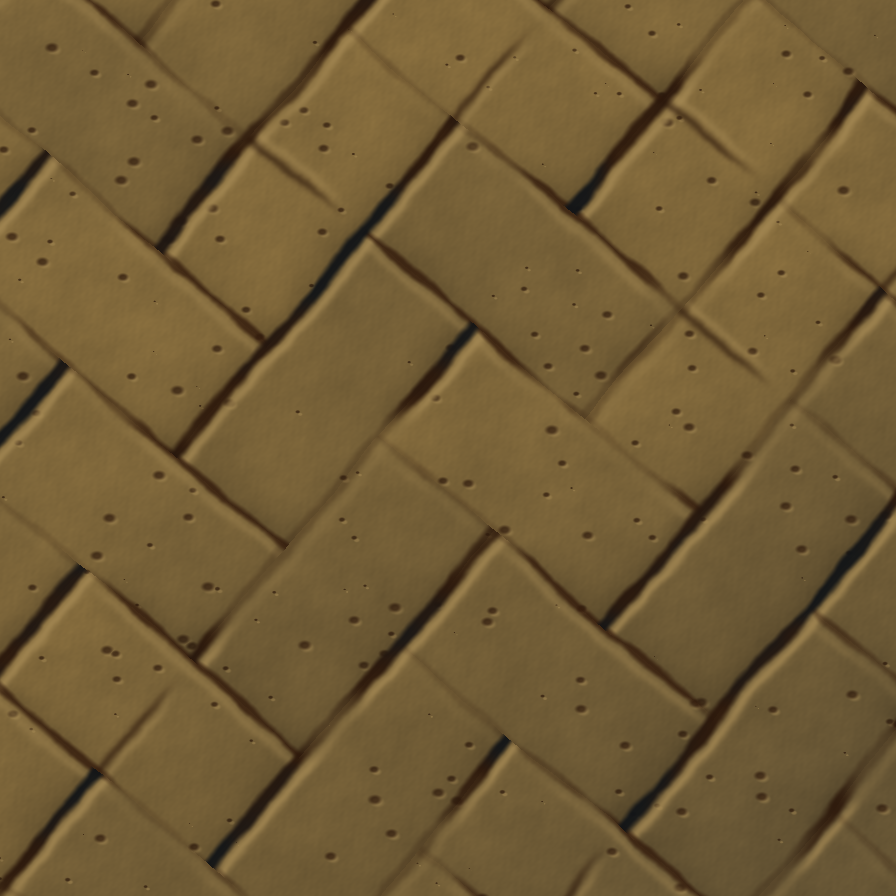
Reproduce this texture procedurally as a WebGL 1 fragment shader.

```glsl
precision highp float;
// Worn tan pavers in a diagonal herringbone, with shadowed joints, lit edges and pits.
uniform vec2 u_resolution;

#define PAVER_WIDTH 0.163
#define TILT -0.698
#define ANCHOR vec2(0.195, 0.492)
#define JOINT 0.036
#define WOBBLE 0.028
#define PIT_SCALE 32.0
#define GRAIN_SCALE 62.0
#define CLAY vec3(0.44, 0.36, 0.21)
#define SAND vec3(0.52, 0.42, 0.235)
#define SLATE vec3(0.35, 0.30, 0.20)
#define EDGE_LIGHT vec3(0.65, 0.54, 0.33)
#define SOIL vec3(0.17, 0.09, 0.04)

float hash(vec2 p) {
  return fract(sin(dot(p, vec2(127.1, 311.7))) * 43758.5);
}

// Layered, folded sines, roughly -1 to 1.
float waves(vec2 p) {
  float sum = 0.0, amp = 0.5;
  for (int i = 0; i < 5; i++) {
    p = mat2(0.8, 0.6, -0.6, 0.8) * p * 1.7 + 1.3;
    sum += amp * sin(p.x + 1.5 * sin(p.y));
    amp *= 0.6;
  }
  return sum;
}

// Cellular pits: only a few cells hold a visible one.
float pits(vec2 p) {
  vec2 cell = floor(p);
  float mask = 0.0;
  for (int y = -1; y <= 1; y++) {
    for (int x = -1; x <= 1; x++) {
      vec2 c = cell + vec2(x, y);
      vec2 center = c + vec2(hash(c), hash(c + 17.3));
      float radius = 0.005 + 0.26 * smoothstep(0.72, 1.0, hash(c + 41.9));
      float d = length((p - center) * vec2(0.85, 1.2));
      mask = max(mask, (1.0 - smoothstep(0.3 * radius, radius, d)) * step(0.02, radius));
    }
  }
  return mask;
}

float ridge(float d, float center, float width) {
  float t = (d - center) / width;
  return exp(-t * t);
}

void main() {
  vec2 p = gl_FragCoord.xy / u_resolution.y;
  float pixel = 1.0 / (u_resolution.y * PAVER_WIDTH);

  // Rotated paver grid with uneven, hand-laid lines
  float c = cos(TILT), s = sin(TILT);
  vec2 d = p - ANCHOR;
  vec2 grid = vec2(c * d.x + s * d.y, c * d.y - s * d.x) / PAVER_WIDTH;
  grid += WOBBLE * vec2(waves(p * 7.0), waves(p * 7.0 + 9.0));

  // Herringbone: each diagonal of cells holds one half of a 1 by 2 paver
  vec2 cell = floor(grid);
  float phase = mod(cell.x + cell.y, 4.0);
  float flat_lay = step(1.5, phase);
  vec2 offset = mix(vec2(0.0, phase), vec2(phase - 2.0, 0.0), flat_lay);
  vec2 size = mix(vec2(1.0, 2.0), vec2(2.0, 1.0), flat_lay);
  vec2 q = fract(grid) + offset;
  vec2 far = size - q;
  vec2 id = cell - offset;
  float seed = hash(id);

  // Stone tone: golden at upper left, grey at lower right, varied by paver
  float patchy = waves(p * 3.0 + 2.0);
  float warm = 0.36 + 0.45 * (p.y - p.x * 0.45 - 0.25) + 0.22 * patchy + 0.35 * (seed - 0.5);
  vec3 color = mix(CLAY, SAND, smoothstep(0.0, 0.85, warm));
  color = mix(color, SLATE, 0.45 * smoothstep(0.25, 0.9, p.x * (1.0 - p.y) + 0.12 * patchy));

  // Fine relief lit from the upper left
  vec2 g = p * GRAIN_SCALE;
  float relief = waves(g) - waves(g + vec2(-0.12, 0.12));
  color *= 1.0 + 0.055 * clamp(relief, -1.5, 1.5) + 0.035 * waves(p * 19.0);
  vec2 pitPos = p * PIT_SCALE;
  color = mix(color, EDGE_LIGHT, 0.5 * pits(pitPos + vec2(-0.09, 0.09)));
  color = mix(color, SOIL, 0.7 * pits(pitPos));

  // Joints fade where dust has filled them
  float dust = waves(p * 5.0 + 6.0);
  float deep = mix(0.25, 1.0, smoothstep(-0.65, 0.05, dust));
  float faint = mix(0.15, 0.8, smoothstep(-0.5, 0.4, waves(p * 6.0 + 21.0)));
  float rough = 0.012 * waves(p * 30.0);
  vec2 near = min(q, far) + rough;

  // Soft shade beside the joints, then the lit left and top rims
  color *= 1.0 - 0.24 * deep * exp(-max(far.x, 0.0) * 9.0);
  color *= 1.0 - 0.18 * faint * exp(-max(q.y, 0.0) * 9.0);
  color = mix(color, EDGE_LIGHT, 0.75 * deep * ridge(q.x + rough, 0.088, 0.034));
  color = mix(color, EDGE_LIGHT, 0.45 * faint * ridge(far.y + rough, 0.075, 0.035));

  // Some pavers carry a faint cross joint
  float along = mix(q.y, q.x, flat_lay) - 1.0 + rough;
  float across = mix(q.x, q.y, flat_lay);
  float split = step(0.7, seed) * (1.0 - smoothstep(0.45, 0.9, across));
  color = mix(color, EDGE_LIGHT, 0.4 * split * ridge(along, 0.065, 0.03));
  color = mix(color, SOIL, 0.55 * split * ridge(along, 0.0, 0.03));

  // Dark joints: deep cool shadow one way, thin brown soil the other
  float slash = 1.0 - smoothstep(JOINT * 0.4, JOINT * 1.6 + pixel, near.x);
  float back = 1.0 - smoothstep(JOINT * 0.1, JOINT * 1.1 + pixel, near.y);
  vec3 shadow = mix(SOIL, vec3(0.07, 0.08, 0.09), smoothstep(-0.1, 0.6, dust));
  color = mix(color, SOIL * 1.2, back * faint);
  color = mix(color, shadow, slash * deep * 0.95);

  gl_FragColor = vec4(color, 1.0);
}
```
